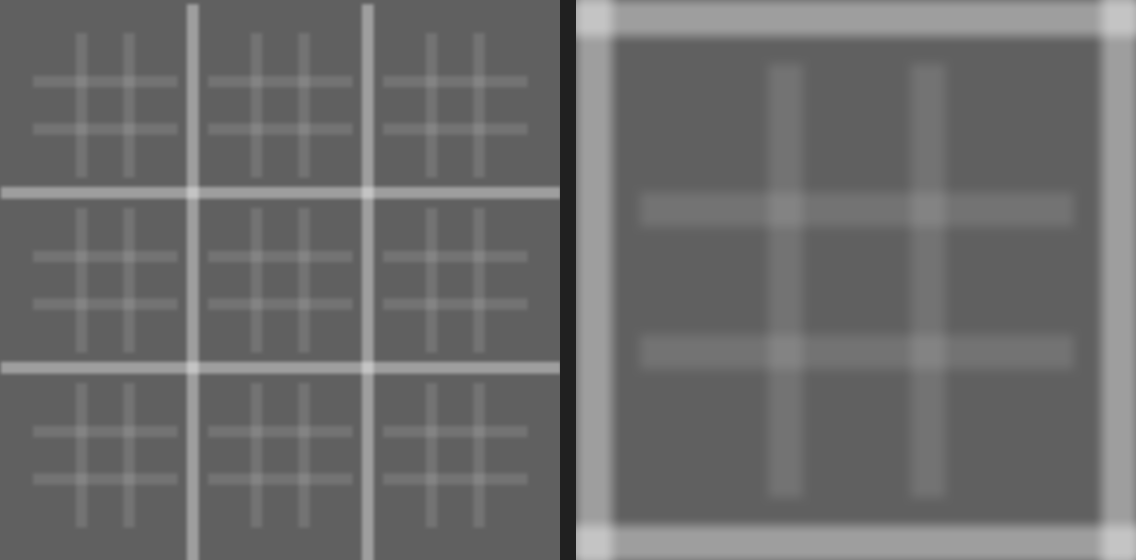
Left: the whole. Right: its middle third, enlarged.
Reproduce this pattern procedurally as a Shadertoy shader.

```glsl
// Draws a soft pale three by three grid with a fainter small grid in every cell.

const float PITCH = 0.3125;
const vec3 GROUND = vec3(0.378);

// Coverage of a soft bar: along and across are distances from its centre.
float softBar(float along, float across, float halfLength, float halfWidth, float blur) {
    float body = 1.0 - smoothstep(halfWidth - blur, halfWidth + blur, across);
    float ends = 1.0 - smoothstep(halfLength - blur, halfLength + blur, along);
    return body * ends;
}

// Two parallel pairs of bars, crossing; x holds the upright pair, y the level pair.
vec2 crossedPairs(vec2 p, float offset, vec2 slide, float halfLength, float halfWidth, float blur) {
    vec2 across = abs(abs(p) - offset);
    vec2 along = abs(p - slide);
    return vec2(softBar(along.y, across.x, halfLength, halfWidth, blur),
                softBar(along.x, across.y, halfLength, halfWidth, blur));
}

// Lays translucent white bars over a colour, one direction after the other.
vec3 layWhite(vec3 colour, vec2 coverage, float opacity) {
    colour = mix(colour, vec3(1.0), coverage.x * opacity);
    return mix(colour, vec3(1.0), coverage.y * opacity);
}

void mainImage(out vec4 fragColor, in vec2 fragCoord) {
    vec2 p = fragCoord / iResolution.xy - vec2(0.5005, 0.4995);
    float pixel = 1.0 / min(iResolution.x, iResolution.y);
    float blur = max(0.0058, 0.75 * pixel);

    // Small grid, repeated three times across and down
    vec2 cell = clamp(round(p / PITCH), -1.0, 1.0);
    vec2 local = p - cell * PITCH;
    vec2 small = crossedPairs(local, 0.0424, vec2(0.0), 0.129, 0.0102, blur);
    vec3 colour = layWhite(GROUND, small, 0.115);

    // Large grid, its upright bars starting just below the top edge
    vec2 large = crossedPairs(p, 0.5 * PITCH, vec2(0.001, -0.007), 0.5, 0.0106, blur);
    colour = layWhite(colour, large, 0.39);

    fragColor = vec4(colour, 1.0);
}
```
